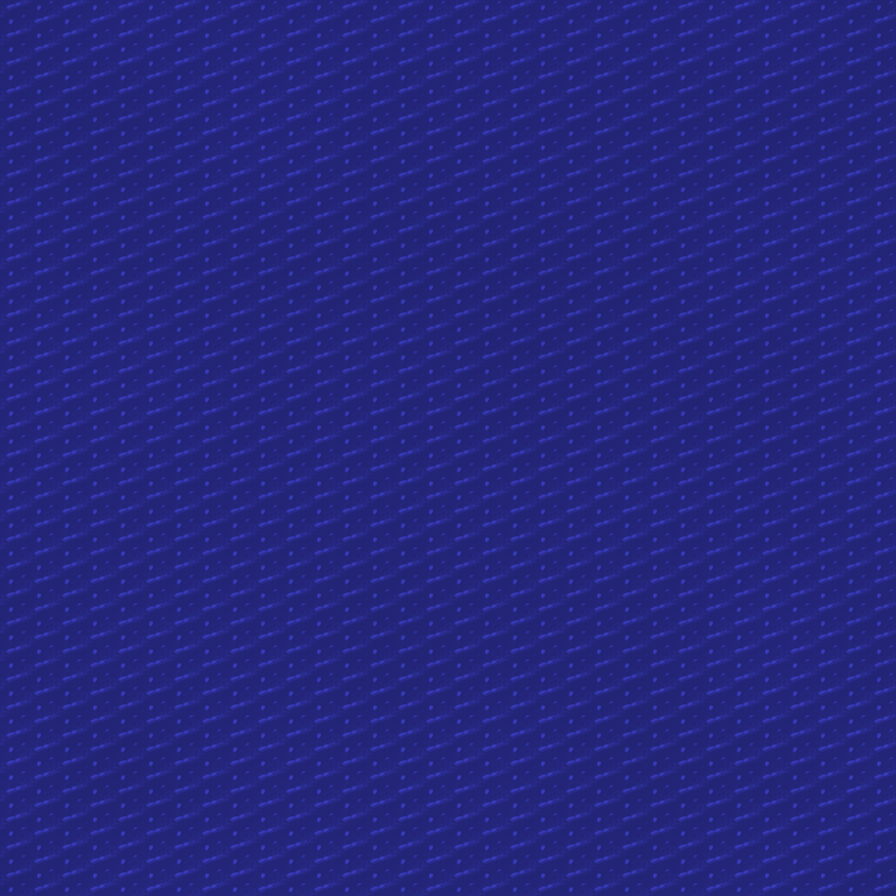
Give the GLSL for this texture, as a WebGL 1 fragment shader.

```glsl
precision highp float;
// Deep blue woven cloth: staggered, slanted glints over crisply speckled twill.

uniform vec2 u_resolution;

const vec2 REPEATS = vec2(16.0, 32.0);    // cells across and down, plus a half-shifted set
const vec2 CELL = vec2(2.0, 1.0);         // cell size in row heights
const vec2 ORIGIN = vec2(1.5, 0.306);     // centre of the first dash, in row heights
const float GRAIN = 16.0;                 // speckles per row height
const float MOTTLE_NODES = 7.0;           // broad shade patches across the canvas
const float MOTTLE_AMOUNT = 0.05;
const float SLOPE = 0.36;                 // rise of the slanted marks
const float HAZE_REACH = 0.85;            // half length of a light band
const float HAZE_FADE = 0.24;             // height over which a band fades

const vec3 BASE = vec3(0.134, 0.141, 0.460);
const vec3 HAZE = vec3(0.162, 0.165, 0.540);
const vec3 SHEEN = vec3(0.180, 0.190, 0.615);
const vec3 GLINT = vec3(0.220, 0.230, 0.720);

float hash(vec2 p) {
  p = fract(p * vec2(0.1031, 0.1137));
  p += dot(p, p.yx + 33.33);
  return fract((p.x + p.y) * p.x * 17.0);
}

// Speckle node that repeats with the staggered cells.
float grainNode(vec2 n) {
  float halfRow = floor((n.y + 0.5) / (0.5 * GRAIN));
  n.x = mod(n.x + halfRow * GRAIN + 0.5, 2.0 * GRAIN);
  n.y = mod(n.y + 0.5, 0.5 * GRAIN);
  return hash(floor(n) + 11.0);
}

float grainNoise(vec2 p) {
  vec2 i = floor(p);
  vec2 f = smoothstep(0.0, 1.0, p - i);
  float low = mix(grainNode(i), grainNode(i + vec2(1.0, 0.0)), f.x);
  float high = mix(grainNode(i + vec2(0.0, 1.0)), grainNode(i + 1.0), f.x);
  return mix(low, high, f.y);
}

float mottleNode(vec2 n) {
  return hash(mod(n, MOTTLE_NODES) + 53.0);
}

float mottleNoise(vec2 p) {
  vec2 i = floor(p);
  vec2 f = smoothstep(0.0, 1.0, p - i);
  float low = mix(mottleNode(i), mottleNode(i + vec2(1.0, 0.0)), f.x);
  float high = mix(mottleNode(i + vec2(0.0, 1.0)), mottleNode(i + 1.0), f.x);
  return mix(low, high, f.y);
}

// Offset to the lattice point nearest in one of the two staggered sets.
vec2 cellOffset(vec2 p, float set) {
  return (fract(p / CELL + 0.5 * set + 0.5) - 0.5) * CELL;
}

// Soft slanted spot of given half size, repeated on the staggered lattice.
float mark(vec2 p, vec2 centre, vec2 size) {
  float sum = 0.0;
  for (int k = 0; k < 2; k++) {
    vec2 d = cellOffset(p - centre, float(k));
    d.y -= SLOPE * d.x;
    d /= size;
    sum += exp(-dot(d, d));
  }
  return sum;
}

// Light slanted band: sharp below, fading upward and toward its ends.
float band(vec2 p, vec2 centre) {
  float light = 0.0;
  for (int k = 0; k < 2; k++) {
    vec2 d = cellOffset(p - centre, float(k));
    float height = d.y - SLOPE * d.x + 0.1;
    float ends = 1.0 - smoothstep(0.45, 1.0, abs(d.x) / HAZE_REACH);
    float body = smoothstep(-0.05, 0.02, height) * exp(-max(height, 0.0) / HAZE_FADE);
    light = max(light, ends * body);
  }
  return light;
}

void main() {
  vec2 uv = gl_FragCoord.xy / u_resolution;
  vec2 rows = uv * REPEATS * CELL;
  vec2 p = rows - ORIGIN;

  // Speckled bands between the dark slanted gaps.
  float grain = smoothstep(0.3, 0.7, grainNoise(rows * GRAIN));
  float haze = band(p, vec2(0.12, 0.04)) * (0.25 + 0.85 * grain) + 0.12 * grain;

  // Beaded dash, bright dot and fainter companions.
  float glint = 0.90 * mark(p, vec2(-0.14, -0.03), vec2(0.13, 0.065));
  glint += 0.95 * mark(p, vec2(0.14, 0.05), vec2(0.12, 0.065));
  glint += 0.40 * mark(p, vec2(0.42, 0.16), vec2(0.13, 0.055));
  glint += 1.10 * mark(p, vec2(-0.11, 0.42), vec2(0.080));
  glint += 0.55 * mark(p, vec2(0.33, 0.61), vec2(0.090, 0.060));
  glint *= 0.8 + 0.3 * grain;

  // Colour ramp and broad shading.
  vec3 color = mix(BASE, HAZE, clamp(haze, 0.0, 1.0));
  color = mix(color, SHEEN, smoothstep(0.15, 0.45, glint));
  color = mix(color, GLINT, smoothstep(0.45, 0.75, glint));
  color *= 1.0 + MOTTLE_AMOUNT * (mottleNoise(uv * MOTTLE_NODES) - 0.5);
  gl_FragColor = vec4(color, 1.0);
}
```
